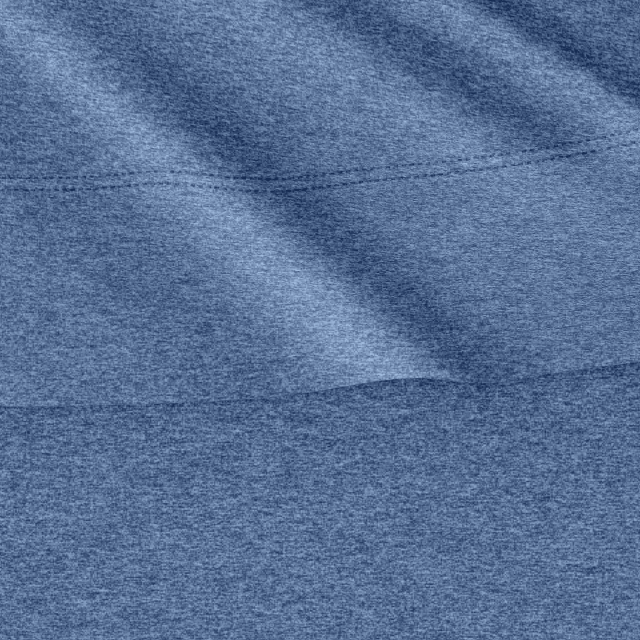
Write a three.js fragment shader that draws this texture.

```glsl
varying vec2 vUv;

const vec3 DEEP_BLUE = vec3(0.20, 0.29, 0.44);
const vec3 PALE_BLUE = vec3(0.53, 0.63, 0.77);
const float SHEET_TONE = 0.44;
const float PANEL_TONE = 0.46;
const float EDGE_SOFT = 0.0015;
const float SEAM_GAP = 0.019;
const float STITCH_PITCH = 0.0125;
const float STITCH_WIDTH = 0.0018;
const vec2 STREAK_SCALE = vec2(62.0, 400.0);
const vec2 FIBRE_SCALE = vec2(210.0, 460.0);
const vec2 KNIT_SCALE = vec2(480.0, 440.0);
const float GRAIN_STRENGTH = 1.6;

float hash(vec2 p) {
  vec3 q = fract(vec3(p.xyx) * 0.1031);
  q += dot(q, q.yzx + 33.33);
  return fract((q.x + q.y) * q.z);
}

float noise(vec2 p) {
  vec2 i = floor(p);
  vec2 f = fract(p);
  f = f * f * (3.0 - 2.0 * f);
  float low = mix(hash(i), hash(i + vec2(1.0, 0.0)), f.x);
  float high = mix(hash(i + vec2(0.0, 1.0)), hash(i + 1.0), f.x);
  return mix(low, high, f.y);
}

float bell(float x, float center, float width) {
  float d = (x - center) / width;
  return exp(-d * d);
}

float hemHeight(float x) {
  return 0.365 + 0.07 * x * x + 0.016 * bell(x, 0.62, 0.13) - 0.010 * bell(x, 0.76, 0.07);
}

float seamHeight(float x) {
  return 0.722 + 0.076 * x * x * x + 0.009 * bell(x, 0.25, 0.08) - 0.008 * bell(x, 0.44, 0.09);
}

// Heathered yarn: long streaks, short fibres and a fine knit
float heather(vec2 p) {
  float streak = noise(p * STREAK_SCALE) - 0.5;
  float fibre = noise(p * FIBRE_SCALE + 71.0) - 0.5;
  float knit = noise(p * KNIT_SCALE + 193.0) - 0.5;
  float cloud = noise(p * vec2(14.0, 40.0) + 37.0) - 0.5;
  return 0.24 * streak + 0.36 * fibre + 0.38 * knit + 0.05 * cloud;
}

// Broad diagonal folds of the turned-back panel
float foldTone(vec2 p) {
  float tone = PANEL_TONE;

  // Main ridge and the valley on its right
  float across = 0.7 * (p.x - 0.03 - 1.07 * (0.96 - p.y));
  float lower = 1.0 - smoothstep(0.42, 0.95, p.y);
  float ridgeWidth = across < 0.0 ? mix(0.040, 0.080, lower) : mix(0.034, 0.052, lower);
  tone += mix(0.32, 0.42, lower) * bell(across, 0.0, ridgeWidth);
  float valleyWidth = across < 0.092 ? 0.036 : 0.062;
  tone -= 0.36 * bell(across, 0.092, valleyWidth) * (1.0 - 0.50 * smoothstep(0.80, 1.0, p.y));
  tone -= 0.12 * bell(across, -0.15, 0.085);

  // Shallower folds toward the upper right
  float slant = p.y + 0.63 * p.x;
  float upper = smoothstep(0.55, 0.78, p.y);
  float fade = 1.0 - 0.60 * smoothstep(0.78, 0.98, p.x);
  tone += 0.20 * upper * bell(slant, 1.225, 0.075);
  tone -= 0.38 * upper * fade * bell(slant, 1.328, 0.046);
  tone += 0.20 * upper * bell(slant, 1.425, 0.034);
  float creaseWidth = slant < 1.474 ? 0.016 : 0.045;
  tone -= 0.38 * upper * bell(slant, 1.474, creaseWidth);
  tone -= 0.11 * smoothstep(1.46, 1.50, slant);

  // Bright end of the seam and soft light on the right
  tone += 0.20 * bell(p.x, 0.965, 0.05) * bell(p.y, 0.765, 0.05);
  tone += 0.08 * bell(p.x, 0.80, 0.18) * bell(p.y, 0.64, 0.12);
  return tone;
}

float stitchRow(float x, float offset, float phase) {
  float line = 1.0 - smoothstep(STITCH_WIDTH * 0.5, STITCH_WIDTH * 1.5, abs(offset));
  float along = abs(fract(x / STITCH_PITCH + phase) - 0.5);
  return line * (1.0 - smoothstep(0.22, 0.36, along));
}

float seamTone(vec2 p) {
  float top = p.y - seamHeight(p.x);
  float bottom = top + SEAM_GAP;
  float thread = stitchRow(p.x, top, 0.0) + stitchRow(p.x, bottom, 0.4);
  float groove = bell(top, 0.0, 0.004) + bell(bottom, 0.0, 0.004);
  float padding = bell(top, -0.5 * SEAM_GAP, 0.006);
  float lip = bell(bottom, -0.007, 0.003);
  return 0.08 * padding + 0.05 * lip - 0.07 * groove - 0.40 * thread;
}

void main() {
  vec2 p = vUv;
  float aboveHem = p.y - hemHeight(p.x);

  // Flat sheet with the shadow cast by the hem
  float below = max(-aboveHem, 0.0);
  float lift = bell(p.x, 0.66, 0.16);
  float sheet = SHEET_TONE - 0.07 * p.x * smoothstep(0.1, 0.4, p.y);
  sheet -= (0.12 + 0.10 * lift) * exp(-below / 0.045) + 0.28 * exp(-below / 0.004);
  sheet += heather(p) * GRAIN_STRENGTH;

  // Panel weave tilts with the folds
  vec2 weave = p + vec2(3.0, 0.16 * p.x * smoothstep(0.42, 0.85, p.y));
  float panel = foldTone(p) + seamTone(p) + heather(weave) * GRAIN_STRENGTH * 0.92;
  panel += 0.04 * bell(aboveHem, 0.007, 0.005);

  float tone = mix(sheet, panel, smoothstep(-EDGE_SOFT, EDGE_SOFT, aboveHem));
  gl_FragColor = vec4(mix(DEEP_BLUE, PALE_BLUE, clamp(tone, -0.35, 1.3)), 1.0);
}
```
